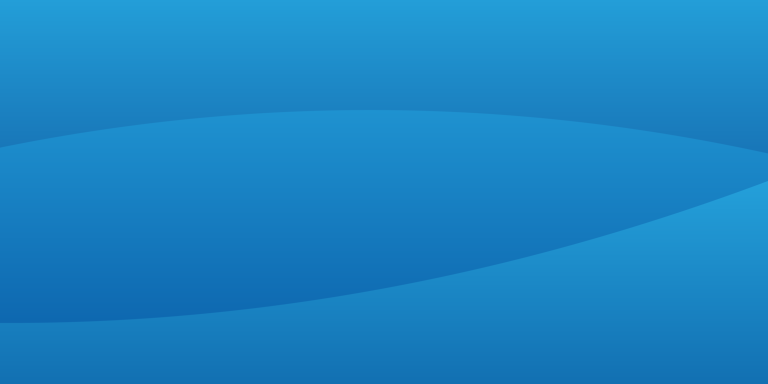
Give the GLSL for this background, as a Shadertoy shader.

```glsl
// Three layered blue gradient panels divided by two broad, sweeping curves.

const vec3 SKY_LIGHT  = vec3(0.137, 0.620, 0.847);
const vec3 SKY_DEEP   = vec3(0.094, 0.463, 0.722);
const vec3 BAND_LIGHT = vec3(0.120, 0.573, 0.816);
const vec3 BAND_DEEP  = vec3(0.055, 0.408, 0.690);
const vec3 BASE_LIGHT = vec3(0.141, 0.628, 0.855);
const vec3 BASE_DEEP  = vec3(0.070, 0.439, 0.698);

// Height of a parabola with its vertex at the given point.
float arcHeight(float x, vec2 vertex, float bend) {
    float offset = x - vertex.x;
    return vertex.y + bend * offset * offset;
}

// Vertical blend from the deep colour at low to the light one at high.
vec3 verticalGradient(float y, float low, float high, vec3 deep, vec3 light) {
    return mix(deep, light, clamp((y - low) / (high - low), 0.0, 1.0));
}

// Smooth coverage of the region under an edge.
float below(float y, float edge, float softness) {
    return 1.0 - smoothstep(-softness, softness, y - edge);
}

void mainImage(out vec4 fragColor, in vec2 fragCoord) {
    vec2 uv = fragCoord / iResolution.xy;
    float softness = 0.75 / iResolution.y;

    // Panel boundaries
    float crest = arcHeight(uv.x, vec2(0.482, 0.7135), -0.4216);
    float sweep = arcHeight(uv.x, vec2(0.013, 0.1589), 0.3796);

    // Panel gradients
    vec3 sky  = verticalGradient(uv.y, 0.605, 1.0, SKY_DEEP, SKY_LIGHT);
    vec3 band = verticalGradient(uv.y, 0.165, 0.7135, BAND_DEEP, BAND_LIGHT);
    vec3 base = verticalGradient(uv.y, 0.0, 0.528, BASE_DEEP, BASE_LIGHT);

    // Back to front
    vec3 color = mix(sky, band, below(uv.y, crest, softness));
    color = mix(color, base, below(uv.y, sweep, softness));

    fragColor = vec4(color, 1.0);
}
```
